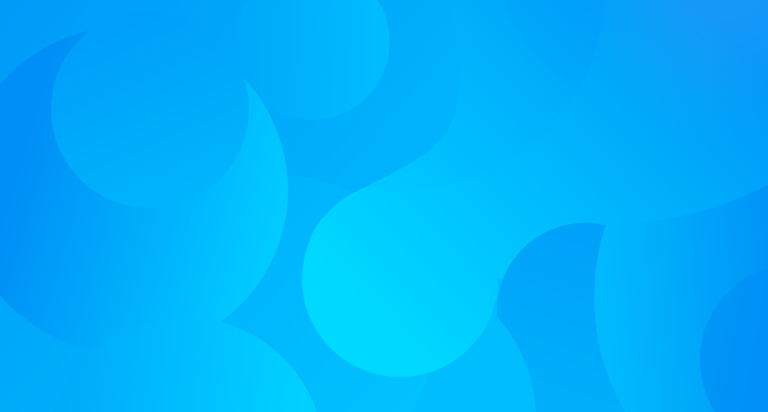
Give the GLSL for this background, as a WebGL 2 fragment shader.

```glsl
#version 300 es
precision highp float;
// Overlapping smooth blue discs and a flowing cyan drop, each with a soft gradient.
uniform vec2 u_resolution;
out vec4 fragColor;

float disc(vec2 p, vec2 center, float radius) {
    return length(p - center) - radius;
}

// Vertical column with a round top that runs down past the canvas.
float roundColumn(vec2 p, vec2 top, float radius) {
    vec2 q = p - top;
    return length(vec2(q.x, max(q.y, 0.0))) - radius;
}

// Region right of an S-shaped edge, joined to a round drop at its foot.
float flowingDrop(vec2 p, vec2 center, float radius) {
    float width = 0.386;
    float softness = 0.0498;
    float s = 1.0 / (1.0 + exp((0.566 - p.y) / softness));
    float lean = max(p.y - 0.782, 0.0) / 0.218;
    float edge = 0.733 + width * s - 0.029 * lean * lean;
    float slope = width / softness * s * (1.0 - s);
    float side = (edge - p.x) / sqrt(1.0 + slope * slope);
    return min(max(side, center.y - p.y), disc(p, center, radius));
}

// Linear gradient of tone between two points.
float ramp(vec2 p, vec2 a, vec2 b, float toneA, float toneB) {
    vec2 axis = b - a;
    return mix(toneA, toneB, clamp(dot(p - a, axis) / dot(axis, axis), 0.0, 1.0));
}

float coverage(float d, float pixel) {
    return 1.0 - smoothstep(-pixel, pixel, d);
}

float paint(float under, float over, float d, float pixel) {
    return mix(under, over, coverage(d, pixel));
}

// Tone is the green level; blue rises gently with it.
vec3 blueShade(float tone) {
    return vec3(0.0, tone, mix(0.97, 1.0, smoothstep(0.57, 0.80, tone)));
}

void main() {
    vec2 p = gl_FragCoord.xy / u_resolution.y;
    float pixel = 0.8 / u_resolution.y;

    // Backdrop with a faint lighter disc
    float tone = ramp(p, vec2(0.0, 1.0), vec2(1.04, 0.08), 0.605, 0.74);
    tone += 0.02 * coverage(disc(p, vec2(0.68, 0.199), 0.376), pixel);

    // Upper and left discs
    float topTone = ramp(p, vec2(0.58, 0.90), vec2(0.94, 0.88), 0.66, 0.74);
    tone = paint(tone, topTone, disc(p, vec2(0.757, 0.898), 0.189), pixel);
    float leftTone = ramp(p, vec2(0.05, 0.66), vec2(0.69, 0.47), 0.555, 0.80);
    tone = paint(tone, leftTone, disc(p, vec2(0.303, 0.539), 0.396), pixel);
    float innerTone = ramp(p, vec2(0.24, 0.95), vec2(0.44, 0.50), 0.62, 0.71);
    tone = paint(tone, innerTone, disc(p, vec2(0.364, 0.735), 0.240), pixel);

    // Lower left disc
    float lowerTone = ramp(p, vec2(0.15, 0.10), vec2(0.74, 0.03), 0.665, 0.82);
    tone = paint(tone, lowerTone, disc(p, vec2(0.449, -0.107), 0.337), pixel);

    // Flowing drop with two faint arcs
    vec2 dropCenter = vec2(0.971, 0.323);
    float dropRadius = 0.238;
    float dropTone = ramp(p, vec2(0.898, 0.223), vec2(1.70, 1.0), 0.85, 0.595);
    float wideArc = disc(p, vec2(0.983, 1.024), 0.485);
    float lens = max(wideArc, disc(p, vec2(1.529, 1.073), 0.311));
    dropTone -= 0.008 * coverage(wideArc, pixel) + 0.010 * coverage(lens, pixel);
    tone = paint(tone, dropTone, flowingDrop(p, dropCenter, dropRadius), pixel);

    // Dark column cut by the drop and a wide lower disc
    float column = roundColumn(p, vec2(1.420, 0.245), 0.214);
    column = max(column, -disc(p, dropCenter, dropRadius));
    column = max(column, -disc(p, vec2(0.922, -0.019), 0.379));
    float columnTone = ramp(p, vec2(1.45, 0.45), vec2(1.30, 0.0), 0.63, 0.69);
    tone = paint(tone, columnTone, column, pixel);

    // Right disc below a sweeping arc, then the dark corner disc
    float sweep = disc(p, vec2(1.493, 1.243), 0.784);
    float right = max(disc(p, vec2(1.995, 0.279), 0.553), -sweep);
    float rightTone = ramp(p, vec2(1.46, 0.30), vec2(1.86, 0.34), 0.73, 0.59);
    tone = paint(tone, rightTone, right, pixel);
    float cornerTone = ramp(p, vec2(1.70, 0.15), vec2(1.86, 0.12), 0.59, 0.565);
    tone = paint(tone, cornerTone, disc(p, vec2(1.934, 0.126), 0.235), pixel);

    // Slight violet glow in the upper right
    vec3 color = blueShade(tone);
    color.r += 0.09 * (1.0 - smoothstep(0.0, 0.40, distance(p, vec2(1.76, 1.03))));
    fragColor = vec4(color, 1.0);
}
```
